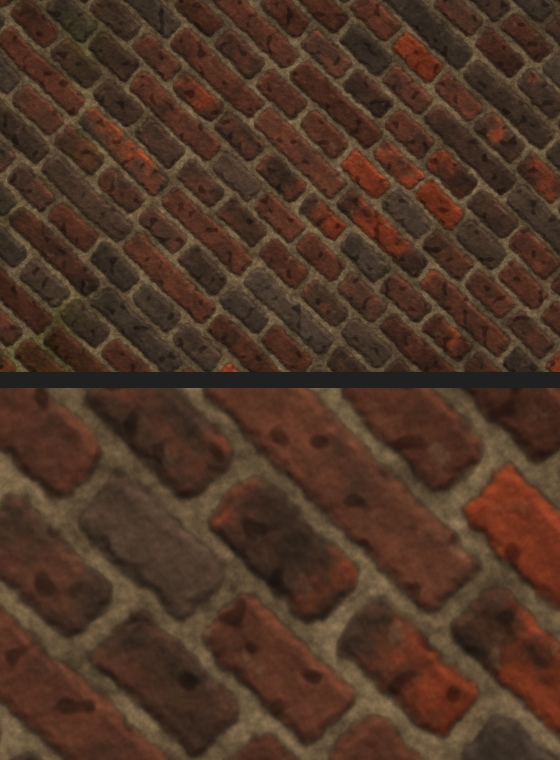
Top, the full canvas; bottom, a detail of the centre.
A Shadertoy shader for this texture:

```glsl
// Weathered brick wall in English bond, its courses sloping down to the right.
// Rounded boxes in alternating rows of long and short bricks, roughened by
// gradient noise, tinted per brick and lit from above by height differences.

float hash(vec2 p) {
    vec3 q = fract(vec3(p.xyx) * 0.1031);
    q += dot(q, q.yzx + 33.33);
    return fract((q.x + q.y) * q.z);
}

vec2 gradientAt(vec2 cell) {
    float angle = 6.2832 * hash(cell + 71.0);
    return vec2(cos(angle), sin(angle));
}

// Gradient noise, about -0.7 to 0.7
float noise(vec2 p) {
    vec2 i = floor(p), f = p - i;
    vec2 w = f * f * f * (f * (f * 6.0 - 15.0) + 10.0), o = vec2(0, 1);
    float a = dot(gradientAt(i), f);
    float b = dot(gradientAt(i + o.yx), f - o.yx);
    float c = dot(gradientAt(i + o.xy), f - o.xy);
    float d = dot(gradientAt(i + o.yy), f - o.yy);
    return mix(mix(a, b, w.x), mix(c, d, w.x), w.y);
}

float fbm(vec2 p) {
    float sum = 0.0, amp = 0.7;
    for (int i = 0; i < 4; i++) {
        sum += amp * noise(p);
        p = mat2(1.6, 1.2, -1.2, 1.6) * p + 5.3;
        amp *= 0.55;
    }
    return sum;
}

// Signed distance to the nearest brick's edge; id labels that brick
float brickDistance(vec2 p, out vec2 id) {
    vec2 d = p - vec2(1.029, 0.373);
    vec2 q = vec2(dot(d, vec2(0.719, -0.695)), dot(d, vec2(0.695, 0.719)));
    q += 0.007 * vec2(noise(p * 7.0), noise(p * 7.0 + 40.0));
    q += 0.005 * vec2(noise(p * 34.0), noise(p * 34.0 + 9.0));

    float row = floor(q.y / 0.081 + 0.5);
    float header = mod(row, 2.0);
    float len = mix(0.31, 0.155, header);
    float x = q.x - 0.027 * header;
    x -= (hash(vec2(row, 3.0)) - 0.5) * 0.07 * min(abs(row), 1.0);
    id = vec2(floor(x / len + 0.5), row);
    vec2 local = vec2(x - id.x * len, q.y - row * 0.081);

    // Some long bricks are broken into two halves
    if (header < 0.5 && hash(id + 17.0) > 0.75) {
        len *= 0.5;
        float side = local.x < 0.0 ? -1.0 : 1.0;
        local.x -= side * len * 0.5;
        id.x += side * 0.25;
    }
    vec2 halfSize = 0.5 * vec2(len, 0.081) - 0.0075;
    halfSize -= 0.004 * vec2(hash(id + 5.0), hash(id + 8.0));
    vec2 e = abs(local) - halfSize + 0.014;
    return length(max(e, 0.0)) + min(max(e.x, e.y), 0.0) - 0.014;
}

float wallHeight(vec2 p) {
    vec2 id;
    float dist = brickDistance(p, id) + 0.004 * noise(p * 85.0);
    return smoothstep(0.005, -0.011, dist) + 0.45 * fbm(p * 42.0);
}

void mainImage(out vec4 fragColor, in vec2 fragCoord) {
    vec2 p = fragCoord / iResolution.y;
    vec2 id;
    float dist = brickDistance(p, id) + 0.004 * noise(p * 85.0);
    float px = 1.0 / iResolution.y;
    float blotch = fbm(p * 13.0 + id * 7.3);
    float grain = fbm(p * 75.0);

    // Brick tint: brown, grey or dull red, with fired orange ones among them
    float tone = hash(id + 31.0);
    vec3 brick = mix(vec3(0.225, 0.165, 0.125), vec3(0.285, 0.165, 0.115),
                     smoothstep(0.3, 0.9, tone + 0.5 * blotch));
    brick = mix(brick, vec3(0.235, 0.195, 0.155), 0.7 * smoothstep(0.35, 0.1, tone));
    vec2 fromCore = p - vec2(1.02, 0.39);
    float fired = hash(id + 53.0) + 0.6 * exp(-35.0 * dot(fromCore, fromCore));
    fired += 0.09 * smoothstep(0.3, 0.9, p.x) - 0.04;
    brick = mix(brick, vec3(0.46, 0.195, 0.11),
                0.85 * smoothstep(0.84, 1.03, fired + 0.22 * blotch));
    brick *= 0.9 + 0.28 * hash(id + 91.0) + 0.35 * blotch + 0.2 * grain;

    // Pits and a thin dusting of lime
    brick *= 1.0 - 0.35 * smoothstep(0.2, 0.45, noise(p * 38.0 + id));
    brick = mix(brick, vec3(0.40, 0.32, 0.23),
                0.4 * smoothstep(0.25, 0.55, fbm(p * 24.0 + 60.0)));

    // Sandy mortar, dirty in places
    vec3 mortar = mix(vec3(0.31, 0.25, 0.175), vec3(0.45, 0.37, 0.265),
                      smoothstep(-0.4, 0.35, fbm(p * 9.0 + 20.0)));
    mortar *= 1.0 + 0.35 * grain;
    vec3 color = mix(brick, mortar, smoothstep(-0.003 - px, 0.004 + px, dist));

    // Relief light from above, and darkened joint edges
    float slope = wallHeight(p) - wallHeight(p + vec2(0.001, 0.004));
    color *= clamp(1.0 + 0.75 * slope, 0.55, 1.5);
    color *= 1.0 - 0.2 * exp(-pow((dist - 0.001) / 0.003, 2.0));

    // Mossy left side and dim corners
    float moss = smoothstep(0.45, 0.0, p.x) * smoothstep(-0.1, 0.5, fbm(p * 4.0));
    color = mix(color, color * vec3(0.9, 1.03, 0.75), moss);
    vec2 c = fragCoord / iResolution.xy - 0.5;
    color *= 1.05 - 0.38 * dot(c, c);
    fragColor = vec4(color, 1.0);
}
```
